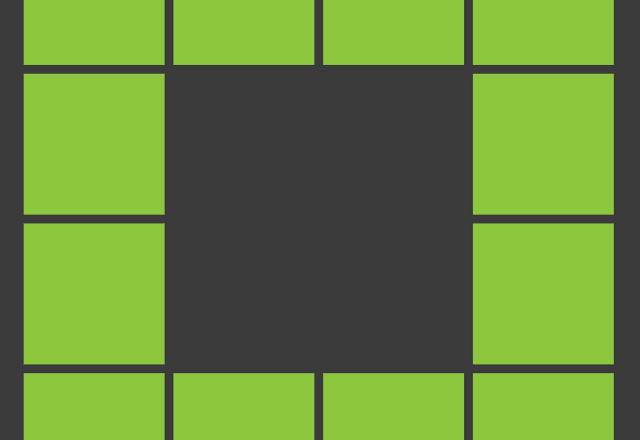
Reproduce this pattern procedurally as a WebGL 2 fragment shader.

```glsl
#version 300 es
precision highp float;
// Draws a ring of green square tiles around an empty charcoal centre.
// A clamped 4 x 4 grid repeats one box distance function; the inner
// 2 x 2 cells are left out. Lengths are in units of canvas height.

uniform vec2 u_resolution;
out vec4 fragColor;

const vec3 CHARCOAL = vec3(0.230, 0.230, 0.236);
const vec3 FRINGE = vec3(0.200, 0.190, 0.230);
const vec3 GREEN = vec3(0.550, 0.780, 0.243);

const float GRID_COUNT = 4.0;
const float PITCH = 0.3403;
const float TILE_HALF = 0.1602;
const float FRINGE_WIDTH = 0.0028;
const vec2 FIRST_CENTRE = vec2(0.2140, -0.0083);

float boxDistance(vec2 p, vec2 halfSize) {
    vec2 q = abs(p) - halfSize;
    return length(max(q, 0.0)) + min(max(q.x, q.y), 0.0);
}

// Nearest grid cell, limited to the existing columns and rows.
vec2 nearestCell(vec2 p, vec2 origin, float pitch, float count) {
    return clamp(floor((p - origin) / pitch + 0.5), 0.0, count - 1.0);
}

// 1 for cells on the border of the grid, 0 for those inside.
float borderCell(vec2 cell, float count) {
    vec2 fromMiddle = abs(cell - 0.5 * (count - 1.0));
    return step(0.5 * count - 1.0, max(fromMiddle.x, fromMiddle.y));
}

// Antialiased cover of a shape, given the width of a pixel.
float coverage(float dist, float pixel) {
    return clamp(0.5 - dist / pixel, 0.0, 1.0);
}

void main() {
    float pixel = 1.0 / u_resolution.y;
    vec2 p = gl_FragCoord.xy * pixel;

    // Repeated tiles
    vec2 cell = nearestCell(p, FIRST_CENTRE, PITCH, GRID_COUNT);
    vec2 local = p - FIRST_CENTRE - cell * PITCH;
    float dist = boxDistance(local, vec2(TILE_HALF));
    float visible = borderCell(cell, GRID_COUNT);

    // Thin dark fringe, then the tile face
    float fringe = 0.5 * visible * coverage(dist - FRINGE_WIDTH, pixel);
    vec3 color = mix(CHARCOAL, FRINGE, fringe);
    color = mix(color, GREEN, visible * coverage(dist, pixel));

    fragColor = vec4(color, 1.0);
}
```
